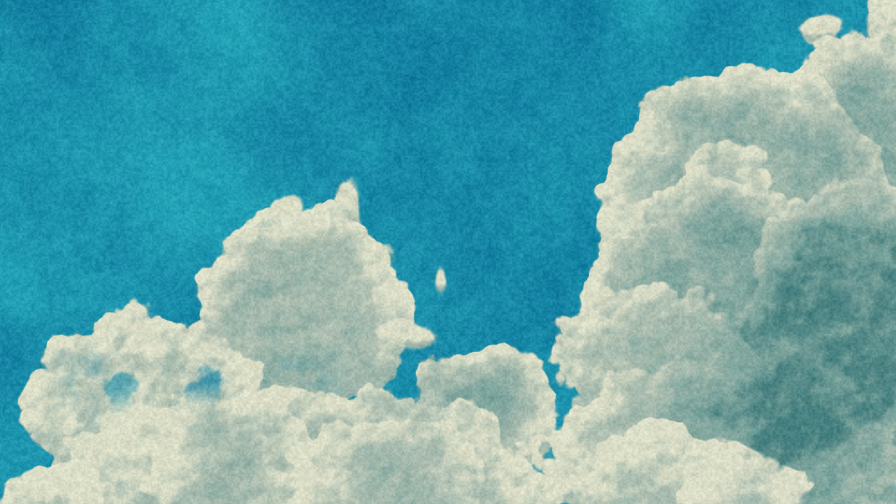
Reproduce this texture procedurally as a WebGL 2 fragment shader.

```glsl
#version 300 es
precision highp float;
// Two sunlit cumulus towers against a mottled teal sky, on grainy paper.
// Each cloud is a stack of ellipses painted back to front; cellular noise
// puffs up their rims and gives relief shading from the upper left.
uniform vec2 u_resolution;
out vec4 outColor;

float hash(vec2 p) {
    vec3 q = fract(vec3(p.xyx) * 0.1031);
    q += dot(q, q.yzx + 33.33);
    return fract((q.x + q.y) * q.z);
}

float noise(vec2 p) {
    vec2 i = floor(p), f = fract(p);
    f = f * f * (3.0 - 2.0 * f);
    return mix(mix(hash(i), hash(i + vec2(1, 0)), f.x),
               mix(hash(i + vec2(0, 1)), hash(i + vec2(1, 1)), f.x), f.y);
}

float fbm(vec2 p) {
    float sum = 0.0, amp = 0.5;
    for (int i = 0; i < 5; i++) {
        sum += amp * noise(p);
        p = mat2(1.6, 1.2, -1.2, 1.6) * p + 7.3;
        amp *= 0.5;
    }
    return sum;
}

// Distance to the nearest jittered cell centre
float cells(vec2 p) {
    vec2 i = floor(p), f = fract(p);
    float nearest = 2.0;
    for (int y = -1; y <= 1; y++)
        for (int x = -1; x <= 1; x++) {
            vec2 o = vec2(x, y);
            vec2 jitter = vec2(hash(i + o + 40.0), hash(i + o + 91.0));
            nearest = min(nearest, length(o + jitter - f));
        }
    return nearest;
}

// Rounded cauliflower height field
float billow(vec2 p) {
    float sum = 0.0, amp = 0.05, freq = 9.0;
    for (int i = 0; i < 3; i++) {
        sum += amp * (0.45 - cells(p * freq + float(i) * 5.7));
        amp *= 0.5;
        freq *= 2.1;
    }
    return sum;
}

// Soft elliptical falloff, 1 at the centre
float blob(vec2 p, vec2 centre, vec2 radius) {
    vec2 q = (p - centre) / radius;
    return exp(-dot(q, q));
}

// Paints one puff into cloud = (coverage, tone): bright rim, given core tone
void puff(inout vec2 cloud, vec2 p, float bump, vec2 centre, vec2 radius, float core) {
    vec2 q = (p - centre) / radius;
    float size = min(radius.x, radius.y);
    float d = (1.0 - length(q)) * size + bump * min(1.0, 10.0 * size);
    float edge = max(0.004, 1.2 / u_resolution.y);
    float cover = smoothstep(-edge, edge, d);
    float tone = mix(0.97, core, smoothstep(0.0, 0.11, d));
    cloud.y = mix(cloud.y, tone, cover * smoothstep(-0.85, 0.1, q.y));
    cloud.x = max(cloud.x, cover);
}

void main() {
    vec2 uv = gl_FragCoord.xy / u_resolution.y;
    uv.x *= 1.7778 * u_resolution.y / u_resolution.x;
    float mottle = fbm(uv * 7.0 + 3.0);
    float fine = fbm(uv * 38.0);

    // Sky with slanting lighter streaks
    float streak = fbm(vec2(uv.x * 4.0 + uv.y * 2.0, uv.y * 2.2 - uv.x) + 11.0);
    float glow = 0.45 + 1.5 * (streak - 0.48) + 0.9 * (mottle - 0.48) + 0.5 * (fine - 0.48);
    glow += 0.35 * blob(uv, vec2(0.36, 0.8), vec2(0.22, 0.3));
    glow -= 0.25 * blob(uv, vec2(0.0, 0.3), vec2(0.25, 0.3));
    vec3 sky = mix(vec3(0.07, 0.49, 0.625), vec3(0.135, 0.63, 0.71), clamp(glow, 0.0, 1.0));

    // Warped domain and relief shared by all puffs
    vec2 p = uv + 0.022 * (vec2(fbm(uv * 14.0), fbm(uv * 14.0 + 50.0)) - 0.48);
    float bump = billow(p);
    float relief = bump - billow(p + vec2(-0.006, 0.010));
    vec2 cloud = vec2(0.0, 0.5);

    // Left tower, its spires, shoulder and stray wisp
    puff(cloud, p, bump, vec2(0.875, 0.445), vec2(0.010, 0.022), 0.6);
    puff(cloud, p, bump, vec2(0.692, 0.580), vec2(0.026, 0.055), 0.9);
    puff(cloud, p, bump, vec2(0.573, 0.580), vec2(0.035, 0.034), 0.9);
    puff(cloud, p, bump, vec2(0.606, 0.385), vec2(0.208, 0.205), 0.56);
    puff(cloud, p, bump, vec2(0.800, 0.335), vec2(0.060, 0.026), 0.8);
    puff(cloud, p, bump, vec2(0.960, 0.170), vec2(0.144, 0.150), 0.42);
    puff(cloud, p, bump, vec2(0.285, 0.185), vec2(0.235, 0.195), 0.74);
    puff(cloud, p, bump, vec2(0.600, 0.050), vec2(0.500, 0.180), 0.58);
    puff(cloud, p, bump, vec2(0.470, 0.070), vec2(0.165, 0.150), 0.62);
    puff(cloud, p, bump, vec2(0.775, 0.040), vec2(0.190, 0.130), 0.6);
    puff(cloud, p, bump, vec2(0.090, 0.000), vec2(0.120, 0.080), 0.7);
    cloud.y -= 0.28 * blob(uv, vec2(0.83, 0.21), vec2(0.13, 0.09));

    // Thin gaps where the sky shows through
    float gaps = blob(uv, vec2(0.44, 0.245), vec2(0.16, 0.035)) + 0.7 * blob(uv, vec2(0.22, 0.24), vec2(0.06, 0.05));
    cloud.x *= 1.0 - 0.75 * gaps * smoothstep(0.46, 0.62, fbm(uv * 17.0 + 20.0));

    // Right tower, upper part
    puff(cloud, p, bump, vec2(1.625, 0.945), vec2(0.042, 0.028), 0.8);
    puff(cloud, p, bump, vec2(1.755, 0.970), vec2(0.036, 0.070), 0.8);
    puff(cloud, p, bump, vec2(1.760, 0.735), vec2(0.215, 0.205), 0.5);
    puff(cloud, p, bump, vec2(1.480, 0.560), vec2(0.280, 0.325), 0.55);
    puff(cloud, p, bump, vec2(1.455, 0.620), vec2(0.085, 0.110), 0.62);
    puff(cloud, p, bump, vec2(1.410, 0.400), vec2(0.255, 0.245), 0.48);
    puff(cloud, p, bump, vec2(1.700, 0.430), vec2(0.210, 0.215), 0.2);

    // Broad shadowed flank, then the bright puffs before it
    puff(cloud, p, bump, vec2(1.296, 0.280), vec2(0.185, 0.145), 0.74);
    puff(cloud, p, bump, vec2(1.440, 0.080), vec2(0.340, 0.210), 0.5);
    cloud.x = max(cloud.x, smoothstep(1.4, 1.5, uv.x) * smoothstep(0.62, 0.5, uv.y));
    float shadow = blob(uv, vec2(1.63, 0.27), vec2(0.25, 0.24)) + 0.3 * blob(uv, vec2(1.68, 0.73), vec2(0.12, 0.08));
    cloud.y = mix(cloud.y, 0.06, min(0.95, 1.15 * shadow));
    puff(cloud, p, bump, vec2(1.300, 0.060), vec2(0.170, 0.095), 0.7);
    puff(cloud, p, bump, vec2(1.480, 0.015), vec2(0.115, 0.085), 0.52);

    // Tone ramp from teal shadow to cream
    float tone = cloud.y + relief * mix(4.0, 13.0, clamp(cloud.y, 0.0, 1.0));
    tone += 0.4 * (mottle - 0.48) + 0.35 * (fine - 0.48);
    vec3 shade = mix(vec3(0.27, 0.50, 0.50), vec3(0.50, 0.65, 0.62), smoothstep(0.0, 0.35, tone));
    shade = mix(shade, vec3(0.65, 0.73, 0.68), smoothstep(0.3, 0.65, tone));
    shade = mix(shade, vec3(0.86, 0.87, 0.78), smoothstep(0.6, 1.0, tone));

    // Paper grain
    vec3 color = mix(sky, shade, cloud.x);
    float grain = 0.6 * noise(uv * 280.0) + 0.4 * noise(uv * 140.0 + 9.0) - 0.5;
    outColor = vec4(color + 0.13 * grain, 1.0);
}
```
